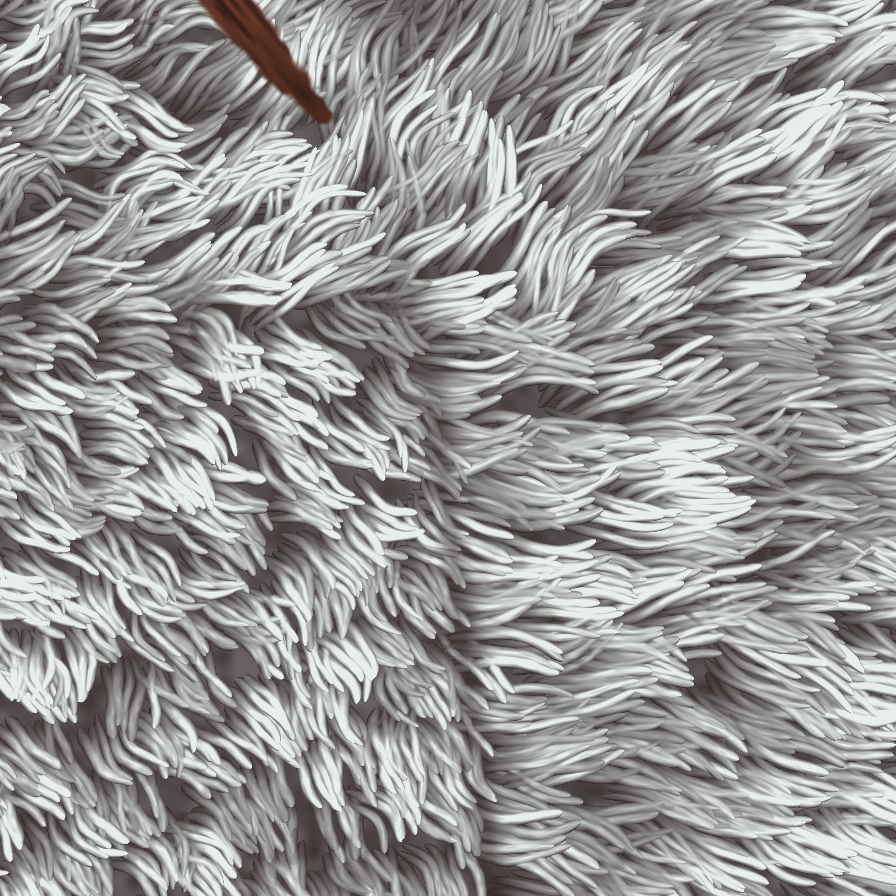
Give the GLSL for this texture, as a WebGL 1 fragment shader.

```glsl
precision highp float;
// Shaggy plush fur: two grey piles meet at a seam below a swirl of longer hair.
// Jittered tufts follow a direction field; each is a fan of rounded strands,
// and overlapping strands are blended by height, so higher ones hide lower ones.
uniform vec2 u_resolution;

const float CELLS = 20.0;           // tufts per canvas side
const float HEIGHT_CONTRAST = 11.0; // sharpness of the overlap blend

float hash(vec2 p) {
  vec3 q = fract(p.xyx * 0.1031);
  q += dot(q, q.yzx + 33.33);
  return fract((q.x + q.y) * q.z);
}

float noise(vec2 p) {
  vec2 i = floor(p), f = fract(p);
  f = f * f * (3.0 - 2.0 * f);
  vec2 e = vec2(1.0, 0.0);
  return mix(mix(hash(i), hash(i + e), f.x),
             mix(hash(i + e.yx), hash(i + e.xx), f.x), f.y);
}

float seamX(float y) {
  return 0.55 - 0.12 * y;
}

// x: share of the right pile, y: share of the upper swirl
vec2 furRegions(vec2 p) {
  float right = smoothstep(-0.02, 0.04, p.x - seamX(p.y));
  float swirl = smoothstep(0.62, 0.72, p.y) * (1.0 - smoothstep(0.55, 0.85, p.x));
  return vec2(right, swirl);
}

// Angle in which the hair lies, in radians
float furAngle(vec2 p, vec2 region) {
  float left = mix(-1.1, -0.5, smoothstep(0.0, 0.65, p.y));
  float right = -0.3 + 0.9 * p.y * p.y;
  float swirl = mix(0.5, 1.1, smoothstep(0.15, 0.5, p.x));
  float angle = mix(mix(left, right, region.x), swirl, region.y);
  return angle + (noise(p * 8.0 + 3.0) - 0.5) * 0.8;
}

// One strand in tuft space: returns its tone and its blend weight
vec2 strand(vec2 local, vec2 size, float slot, vec2 seed, float layer, float lit) {
  vec2 key = seed + vec2(slot * 7.0 + 50.0, slot * 3.0 + 90.0);
  float r1 = hash(key), r2 = hash(key + 31.0);
  float along = local.x / size.x + (r1 - 0.5) * 0.55;
  if (abs(along) >= 1.0) return vec2(0.0);

  float center = slot * size.y * 1.35 * (1.0 - 0.25 * along)
               + (r2 - 0.5) * 0.012 * (1.0 + along)
               + 0.0022 * sin(along * 4.0 + r1 * 25.0);
  float taper = sqrt(1.0 - pow(abs(along), 8.0)) * mix(0.75, 1.1, hash(key + 13.0));
  float across = (local.y - center) / (size.y * taper + 0.0001);
  if (abs(across) >= 1.0) return vec2(0.0);

  float dome = 1.0 - across * across;
  float fibre = noise(vec2(along * 5.0, across * 3.0) + key * 1.7) - 0.5;
  float rootShade = mix(0.36, 1.0, smoothstep(-1.0, 0.2, along));
  float tone = (0.25 + 0.75 * dome + 0.14 * lit * across + 0.22 * fibre)
             * rootShade * mix(0.82, 1.16, r2) * mix(0.78, 1.12, layer);
  float height = 0.6 * layer + 0.5 * along + 0.6 * dome + 0.15 * r1;
  float cover = 1.0 - smoothstep(0.6, 1.0, abs(across));
  return vec2(tone, cover * exp(HEIGHT_CONTRAST * height));
}

// Sum over one tuft: x is weighted tone, y is weight
vec2 tuft(vec2 p, vec2 cell) {
  vec2 jitter = vec2(hash(cell + 11.0), hash(cell + 47.0));
  vec2 root = (cell + jitter) / CELLS;
  vec2 region = furRegions(root);
  float messy = region.y * (1.0 - smoothstep(0.1, 0.3, root.x))
              * smoothstep(0.7, 0.85, root.y);
  float angle = furAngle(root, region)
              + (hash(cell + 71.0) - 0.5) * mix(0.75, 2.2, messy);
  float longHair = max(region.x, region.y) * (1.0 - 0.9 * messy);
  vec2 size = vec2(mix(0.041, 0.064, longHair), mix(0.0074, 0.0066, region.y));

  // Rotate into tuft space, then curl it
  vec2 d = p - root;
  float c = cos(angle), s = sin(angle);
  vec2 local = vec2(c * d.x + s * d.y, c * d.y - s * d.x);
  if (abs(local.x) > 1.28 * size.x || abs(local.y) > 0.06) return vec2(0.0);
  float along = local.x / size.x;
  float curl = hash(cell + 5.0) - 0.5;
  local.y += curl * 0.03 * (along * along - 0.3)
           + 0.005 * region.y * sin(along * (3.0 + 2.0 * curl) + curl * 9.0);

  vec2 sum = vec2(0.0);
  for (int i = -2; i <= 2; i++) {
    vec2 hair = strand(local, size, float(i), cell, hash(cell + 23.0), c);
    sum += vec2(hair.x * hair.y, hair.y);
  }
  return sum;
}

vec3 furColor(float tone) {
  vec3 shadow = vec3(0.22, 0.18, 0.18);
  vec3 middle = vec3(0.60, 0.60, 0.60);
  vec3 light = vec3(0.91, 0.93, 0.93);
  vec3 lower = mix(shadow, middle, clamp((tone - 0.15) / 0.55, 0.0, 1.0));
  return mix(lower, light, clamp((tone - 0.70) / 0.31, 0.0, 1.0));
}

// Tapered russet ribbon lying in the upper fur
vec3 addRibbon(vec3 color, vec2 p) {
  vec2 start = vec2(0.235, 1.02), span = vec2(0.125, -0.15);
  float t = clamp(dot(p - start, span) / dot(span, span), 0.0, 1.0);
  float width = mix(0.025, 0.009, t * t) + 0.008 * (noise(p * 70.0) - 0.5);
  float mask = 1.0 - smoothstep(-0.004, 0.004, length(p - start - span * t) - width);
  float side = dot(p - start, normalize(vec2(-span.y, span.x)));
  float streak = noise(vec2(t * 6.0, side * 180.0));
  vec3 russet = mix(vec3(0.20, 0.11, 0.09), vec3(0.45, 0.25, 0.17), streak * (1.0 - 0.5 * t));
  return mix(color, russet, mask);
}

void main() {
  vec2 p = gl_FragCoord.xy / min(u_resolution.x, u_resolution.y);
  vec2 home = floor(p * CELLS);
  vec2 sum = vec2(0.2 + 0.2 * noise(p * 60.0), 1.0) * 0.02;
  for (int y = -2; y <= 2; y++)
    for (int x = -2; x <= 2; x++)
      sum += tuft(p, home + vec2(float(x), float(y)));
  float tone = sum.x / sum.y;

  // Seam groove, dark hollow at the top, broad light variation
  float groove = (p.x - seamX(p.y)) / 0.016;
  tone *= 1.0 - 0.35 * exp(-groove * groove) * (1.0 - smoothstep(0.52, 0.64, p.y));
  vec2 hollow = (p - vec2(0.45, 1.0)) * vec2(9.0, 18.0);
  tone *= 1.0 - 0.5 * exp(-dot(hollow, hollow));
  tone *= 0.85 + 0.3 * noise(p * 9.0 + 20.0);

  gl_FragColor = vec4(addRibbon(furColor(tone), p), 1.0);
}
```
